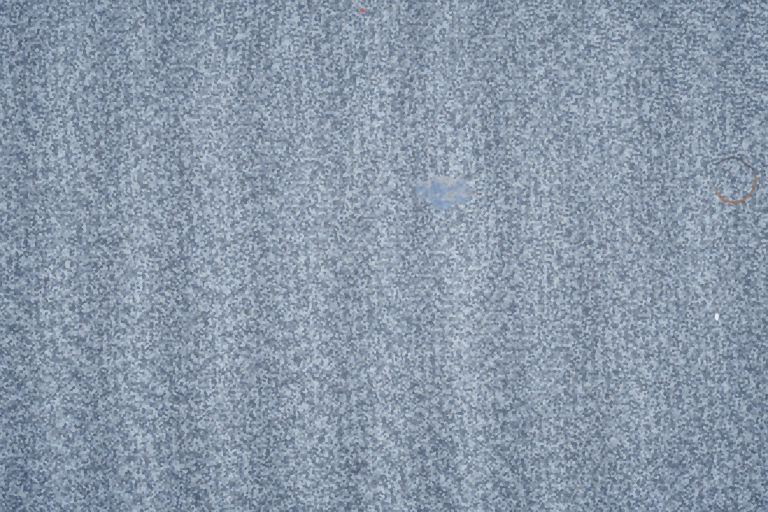
Reproduce this texture procedurally as a WebGL 1 fragment shader.

```glsl
precision highp float;
// Fine blue-grey granular ground with faint upright bands, a flat stone and a curled twig.

uniform vec2 u_resolution;

// Lengths are in canvas heights, tones run from 0 (dark) to 1 (light).
const vec3 DARK_GRAIN = vec3(0.35, 0.40, 0.48);
const vec3 LIGHT_GRAIN = vec3(0.71, 0.76, 0.81);
const vec3 WARM_SHIFT = vec3(0.030, 0.002, -0.030);
const vec3 STONE_BLUE = vec3(0.53, 0.62, 0.74);
const vec3 STONE_PALE = vec3(0.67, 0.70, 0.74);
const vec3 TWIG_ORANGE = vec3(0.60, 0.45, 0.36);
const vec3 TWIG_DARK = vec3(0.30, 0.31, 0.35);
const vec3 CHIP_WHITE = vec3(0.90, 0.93, 0.96);
const vec3 CHIP_RED = vec3(0.72, 0.36, 0.40);

const float GRAINS = 220.0;         // grains per canvas height
const float GRAIN_SHARPNESS = 6.5;
const float GRAIN_CONTRAST = 0.92;
const float BASE_TONE = 0.635;
const float CLUMP_CONTRAST = 0.16;
const float BAND_SPACING = 0.158;
const float BAND_START = 0.117;
const float BAND_CONTRAST = 0.075;
const float VIGNETTE = 0.125;

const vec2 STONE_CENTRE = vec2(0.866, 0.625);
const vec2 STONE_SIZE = vec2(0.052, 0.029);
const vec2 TWIG_CENTRE = vec2(1.431, 0.648);
const float TWIG_RADIUS = 0.043;
const vec2 WHITE_CHIP_CENTRE = vec2(1.400, 0.381);
const vec2 RED_CHIP_CENTRE = vec2(0.708, 0.980);

float hash(vec2 p) {
  return fract(sin(dot(p, vec2(127.1, 311.7))) * 43758.5453);
}

vec2 hash2(vec2 p) {
  return vec2(hash(p), hash(p + 57.3));
}

float noise(vec2 p) {
  vec2 cell = floor(p);
  vec2 f = fract(p);
  f = f * f * (3.0 - 2.0 * f);
  float low = mix(hash(cell), hash(cell + vec2(1.0, 0.0)), f.x);
  float high = mix(hash(cell + vec2(0.0, 1.0)), hash(cell + 1.0), f.x);
  return mix(low, high, f.y);
}

// Softly joined cells: x is the tone of the grain, y its warmth.
vec2 grains(vec2 p) {
  vec2 cell = floor(p);
  vec2 total = vec2(0.0);
  float weightSum = 0.0;
  for (int j = -1; j <= 1; j++) {
    for (int i = -1; i <= 1; i++) {
      vec2 id = cell + vec2(float(i), float(j));
      vec2 offset = id + 0.1 + 0.8 * hash2(id) - p;
      float weight = exp(-GRAIN_SHARPNESS * dot(offset, offset));
      total += weight * hash2(id + 19.7);
      weightSum += weight;
    }
  }
  return total / weightSum;
}

// Upright bands that fan out slightly and fade towards the right.
float bands(vec2 p) {
  float lean = 0.07 * (p.x - 0.4) * (p.y - 0.5);
  float wander = 0.03 * (noise(p * vec2(5.0, 2.5)) - 0.5);
  float wave = cos(6.28318 * (p.x + lean + wander - BAND_START) / BAND_SPACING);
  float strength = mix(1.2, 0.55, smoothstep(0.6, 1.4, p.x));
  float streaks = noise(vec2((p.x + lean) * 22.0, p.y * 2.0)) - 0.5;
  return strength * wave * (1.1 - 0.5 * p.y) + 0.9 * streaks;
}

float disc(vec2 p, vec2 size, float edge) {
  float d = (length(p / size) - 1.0) * min(size.x, size.y);
  return 1.0 - smoothstep(-edge, edge, d);
}

float ring(vec2 p, float radius, float halfWidth, float edge) {
  return 1.0 - smoothstep(halfWidth - edge, halfWidth + edge, abs(length(p) - radius));
}

void main() {
  vec2 p = gl_FragCoord.xy / u_resolution.y;
  float aspect = u_resolution.x / u_resolution.y;
  float edge = 0.75 / u_resolution.y;

  // Ground: grains, clumps, bands and darker corners.
  vec2 grain = grains(p * GRAINS);
  vec2 fromCentre = (p - vec2(0.53 * aspect, 0.52)) / vec2(0.5 * aspect, 0.5);
  float corner = dot(fromCentre, fromCentre);
  float tone = BASE_TONE + GRAIN_CONTRAST * (grain.x - 0.5);
  tone += CLUMP_CONTRAST * (noise(p * 75.0) - 0.5);
  tone += BAND_CONTRAST * bands(p) - VIGNETTE * corner;
  vec3 color = mix(DARK_GRAIN, LIGHT_GRAIN, tone);
  color += WARM_SHIFT * (grain.y - 0.5 - 0.2 * corner);

  // Flat stone with a ragged rim and pale veins.
  vec2 q = p - STONE_CENTRE;
  vec2 ragged = q + 0.018 * (vec2(noise(p * 55.0), noise(p * 55.0 + 31.0)) - 0.5);
  float veins = noise(vec2(q.x + q.y, q.y - 0.4 * q.x) * vec2(60.0, 130.0));
  vec3 stone = mix(STONE_BLUE, STONE_PALE, smoothstep(0.3, 0.8, veins + 8.0 * q.y));
  stone += 0.10 * (noise(p * 180.0) - 0.5);
  color = mix(color, stone, 0.85 * disc(ragged, STONE_SIZE, edge + 0.002));

  // Curled twig: orange below, thin and dark above.
  vec2 t = p - TWIG_CENTRE;
  t += 0.008 * (noise(p * 40.0) - 0.5);
  float lower = 1.0 - smoothstep(-0.02, 0.005, t.y - 0.4 * t.x);
  float upper = smoothstep(0.0, 0.02, t.y + 0.6 * t.x) * (1.0 - lower);
  color = mix(color, TWIG_ORANGE, 0.8 * lower * ring(t, TWIG_RADIUS, 0.0022, edge));
  color = mix(color, TWIG_DARK, 0.6 * upper * ring(t, TWIG_RADIUS, 0.0014, edge));

  // Two stray chips.
  color = mix(color, CHIP_WHITE, disc(p - WHITE_CHIP_CENTRE, vec2(0.004, 0.007), edge));
  color = mix(color, CHIP_RED, 0.8 * disc(p - RED_CHIP_CENTRE, vec2(0.005, 0.004), edge));

  gl_FragColor = vec4(clamp(color, 0.0, 1.0), 1.0);
}
```
